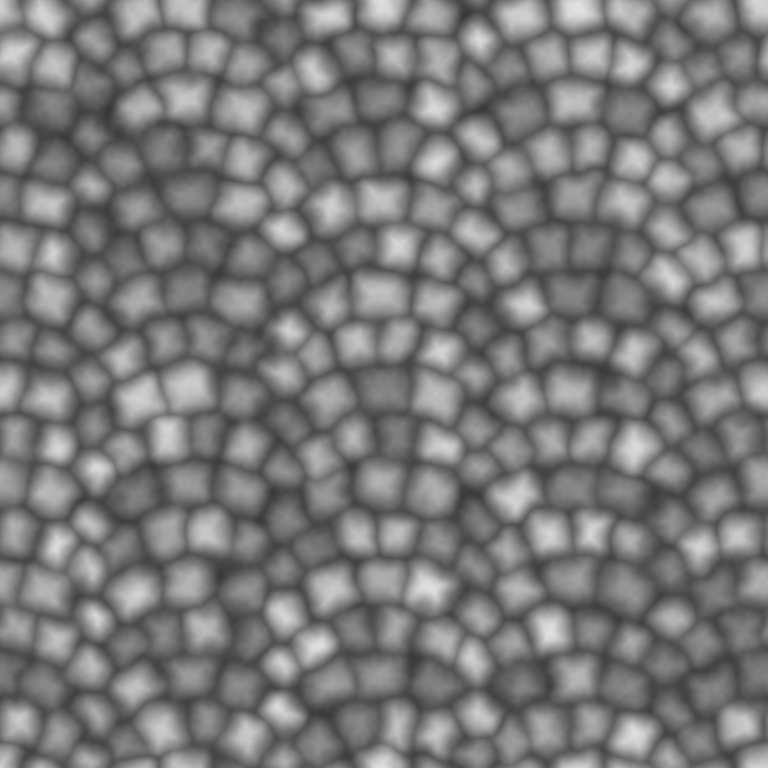
Reproduce this pattern procedurally as a WebGL 2 fragment shader.

```glsl
#version 300 es
precision highp float;
// Soft grey cobblestones laid in four columns of fanned arcs, sixteen courses high.

uniform vec2 u_resolution;
out vec4 fragColor;

const float COLUMNS = 4.0;
const float COURSES = 16.0;
const float COURSE_STEP = COLUMNS / COURSES;
const float COURSE_OFFSET = -0.021;
const float ARC_RADIUS = 0.70711;   // quarter circle spanning one column
const float QUARTER_TURN = 1.570796;
const float JOINT_GREY = 0.19;

// Three random values in 0..1 for a non-negative integer cell
vec3 hash3(vec2 cell, float seed) {
    uvec3 v = uvec3(uint(cell.x), uint(cell.y), uint(seed)) * 1664525u + 1013904223u;
    v.x += v.y * v.z; v.y += v.z * v.x; v.z += v.x * v.y;
    v ^= v >> 16u;
    v.x += v.y * v.z; v.y += v.z * v.x; v.z += v.x * v.y;
    return vec3(v >> 8u) / 16777216.0;
}

// Value noise that wraps after `period` cells
vec3 wrapNoise(vec2 uv, float period) {
    vec2 p = uv * period;
    vec2 c = floor(p), f = p - c;
    f = f * f * (3.0 - 2.0 * f);
    vec2 a = mod(c, period), b = mod(c + 1.0, period);
    vec3 low = mix(hash3(a, period), hash3(vec2(b.x, a.y), period), f.x);
    vec3 high = mix(hash3(vec2(a.x, b.y), period), hash3(b, period), f.x);
    return mix(low, high, f.y);
}

float roundedBox(vec2 p, vec2 halfSize, float radius) {
    vec2 q = abs(p) - halfSize + radius;
    return length(max(q, 0.0)) + min(max(q.x, q.y), 0.0) - radius;
}

float smoothMax(float a, float b, float k) {
    float h = max(k - abs(a - b), 0.0) / k;
    return max(a, b) + h * h * k * 0.25;
}

// Stones in a course alternate between four and five per arc
float stoneCount(float course) { return 4.0 + mod(course, 2.0); }
float stoneShift(float course) { return mix(-0.05, 0.35, mod(course, 2.0)); }

// Brightness of one stone: rounded top falling softly to the joint
float stoneGrey(vec2 p, float course, float index) {
    float count = stoneCount(course);
    vec2 id = vec2(mod(index, count * COLUMNS), mod(course, COURSES));
    vec3 jitter = hash3(id, 1.0) - 0.5;
    vec3 variety = hash3(id, 2.0);

    // Place and turn the stone along its arc
    float along = (index + stoneShift(course)) / count;
    float column = floor(along + 0.5);
    float angle = (along - column) * QUARTER_TURN;
    vec2 center = vec2(column + ARC_RADIUS * sin(angle),
        course * COURSE_STEP + COURSE_OFFSET + ARC_RADIUS * (cos(angle) - 1.0));
    float turn = angle + jitter.z * 0.4;
    vec2 q = p - center - jitter.xy * 0.034;
    q = vec2(q.x * cos(turn) - q.y * sin(turn), q.x * sin(turn) + q.y * cos(turn));

    // Fit the stone between its neighbours
    float halfHeight = 0.5 * COURSE_STEP * mix(1.0, cos(angle), 0.75);
    float halfWidth = min(0.5 * ARC_RADIUS * QUARTER_TURN / count, halfHeight + 0.015);
    vec2 halfSize = vec2(halfWidth, halfHeight) * (0.92 + 0.16 * variety.yz);
    float d = roundedBox(q, halfSize, 0.08);

    float tone = mix(0.49, 0.86, variety.x);
    float top = 1.0 - smoothstep(-0.11, 0.075, d);
    float dome = 1.0 - 4.0 * dot(q, q);
    return JOINT_GREY + (tone * dome - JOINT_GREY) * top;
}

void main() {
    vec2 uv = gl_FragCoord.xy / u_resolution;

    // Uneven stone outlines
    vec2 p = uv * COLUMNS;
    p += (wrapNoise(uv, 36.0).xy - 0.5) * 0.045;

    // Nearest course and position along its arc
    float column = floor(p.x + 0.5);
    float x = p.x - column;
    float arcHeight = sqrt(ARC_RADIUS * ARC_RADIUS - x * x) - ARC_RADIUS;
    float nearCourse = floor((p.y - arcHeight - COURSE_OFFSET) / COURSE_STEP + 0.5);
    float along = column + asin(x / ARC_RADIUS) / QUARTER_TURN;

    // Blend the neighbouring stones
    float grey = JOINT_GREY;
    for (int j = -2; j <= 2; j++) {
        float course = nearCourse + float(j);
        float nearIndex = floor(along * stoneCount(course) - stoneShift(course) + 0.5);
        for (int i = -1; i <= 1; i++) {
            grey = smoothMax(grey, stoneGrey(p, course, nearIndex + float(i)), 0.06);
        }
    }

    // Mottling and fine grain
    grey += (wrapNoise(uv, 56.0).z - 0.5) * 0.06;
    grey += (wrapNoise(uv, 150.0).x - 0.5) * 0.03;
    fragColor = vec4(vec3(clamp(grey, 0.0, 1.0)), 1.0);
}
```
